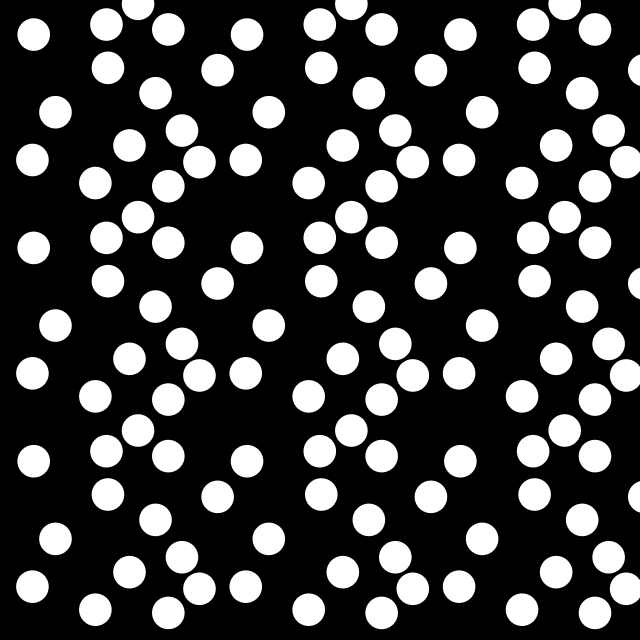
Reproduce this pattern procedurally as a Shadertoy shader.

```glsl
#define REPEATS 3.0
#define DOT_RADIUS 0.0763
#define DOT_COUNT 14
#define GROUND_COLOR vec3(0.0)
#define DOT_COLOR vec3(1.0)

// Dot centres of one motif, in tile units
const vec2 MOTIF[DOT_COUNT] = vec2[](
    vec2(0.158, 0.838), vec2(0.499, 0.885), vec2(0.647, 0.982),
    vec2(0.789, 0.862), vec2(0.506, 0.682), vec2(1.020, 0.671),
    vec2(0.729, 0.563), vec2(0.260, 0.474), vec2(0.853, 0.388),
    vec2(0.607, 0.318), vec2(0.152, 0.250), vec2(0.935, 0.240),
    vec2(0.447, 0.142), vec2(0.789, 0.127));

// Distance to the closest copy of a dot; copies exist only for whole tiles,
// so a dot may spill over a tile border without wrapping at the canvas edge
float repeatedDot(vec2 p, vec2 center) {
    vec2 tile = clamp(round(p - center), 0.0, REPEATS - 1.0);
    return length(p - center - tile) - DOT_RADIUS;
}

float dotField(vec2 p) {
    float dist = 1e3;
    for (int i = 0; i < DOT_COUNT; i++) {
        dist = min(dist, repeatedDot(p, MOTIF[i]));
    }
    return dist;
}

void mainImage(out vec4 fragColor, in vec2 fragCoord) {
    vec2 p = REPEATS * fragCoord / iResolution.xy;
    float pixel = REPEATS / iResolution.y;

    // Antialiased coverage, one pixel wide
    float coverage = clamp(0.5 - dotField(p) / pixel, 0.0, 1.0);
    fragColor = vec4(mix(GROUND_COLOR, DOT_COLOR, coverage), 1.0);
}
```
